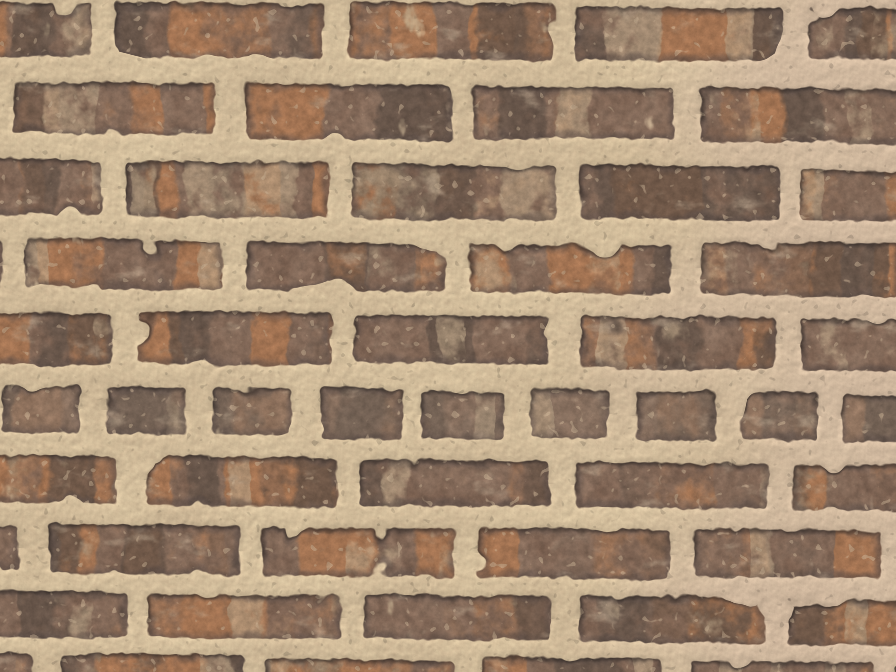
Reproduce this texture procedurally as a WebGL 2 fragment shader.

```glsl
#version 300 es
precision highp float;
// Weathered brick wall: stretcher courses plus one course of short headers, in sandy mortar.
// Courses come from a slightly tapering grid; each brick is a ragged rounded box with
// hashed fire-mark bands, and gradient noise supplies grit, stains and chipped edges.
uniform vec2 u_resolution;
out vec4 fragColor;

vec2 hash2(vec2 p) {
  vec3 q = fract(p.xyx * vec3(0.1031, 0.1030, 0.0973));
  q += dot(q, q.yzx + 33.33);
  return fract((q.xx + q.yz) * q.zy);
}

float corner(vec2 cell, vec2 offset) {
  return dot(hash2(cell) * 2.0 - 1.0, offset);
}

// Gradient noise, roughly -1 to 1
float noise(vec2 p) {
  vec2 i = floor(p), f = p - i;
  vec2 u = f * f * f * (f * (f * 6.0 - 15.0) + 10.0);
  vec2 e = vec2(1.0, 0.0);
  float low = mix(corner(i, f), corner(i + e, f - e), u.x);
  float high = mix(corner(i + e.yx, f - e.yx), corner(i + 1.0, f - 1.0), u.x);
  return 1.5 * mix(low, high, u.y);
}

float fbm(vec2 p) {
  float sum = 0.0, weight = 0.55;
  for (int i = 0; i < 4; i++) {
    sum += weight * noise(p);
    p = mat2(1.6, 1.2, -1.2, 1.6) * p + 17.3;
    weight *= 0.55;
  }
  return sum;
}

// Plateaus of random value with soft steps between them
float bands(float x, float seed) {
  float i = floor(x);
  return mix(hash2(vec2(i, seed)).x, hash2(vec2(i + 1.0, seed)).x,
             smoothstep(0.35, 0.65, x - i));
}

float roundedBox(vec2 p, vec2 halfSize, float radius) {
  vec2 d = abs(p) - halfSize + radius;
  return length(max(d, 0.0)) + min(max(d.x, d.y), 0.0) - radius;
}

vec3 mortarColor(vec2 p) {
  float relief = fbm(p * 55.0) - fbm((p - vec2(0.002, 0.004)) * 55.0);
  float stain = 0.56 + 0.45 * fbm(p * 6.0) + 0.3 * noise(p * 130.0);
  vec3 color = mix(vec3(0.76, 0.67, 0.55), vec3(0.86, 0.78, 0.64), clamp(stain, 0.0, 1.0));
  color = mix(color, vec3(0.81, 0.71, 0.63), 0.6 * smoothstep(0.8, 1.3, p.x + 0.2 * noise(p * 5.0)));
  float pits = smoothstep(0.42, 0.7, noise(p * 95.0 + 9.0));
  return color * (1.0 + 0.13 * relief - 0.13 * pits);
}

vec3 brickColor(vec2 p, vec2 q, vec2 id, float edge) {
  vec2 tone = hash2(id + 31.0);
  float seed = id.x * 7.0 + id.y * 23.0 + 100.0;
  float x = q.x * (15.0 + 9.0 * tone.y) + 20.0 + 0.25 * fbm(p * 18.0);
  float band = bands(x, seed);
  float blotch = fbm(p * 24.0 + tone * 8.0);
  float header = 1.0 - step(0.5, abs(id.y - 5.0));

  // Fired clay: brown body, warm orange bands, charred and ashen patches
  vec3 color = mix(vec3(0.45, 0.35, 0.29), vec3(0.57, 0.47, 0.40), 0.5 + 0.7 * blotch);
  float warm = smoothstep(0.45, 0.8, band + 0.5 * (tone.x - 0.4) + 0.35 * blotch);
  color = mix(color, vec3(0.66, 0.46, 0.32), warm * (0.85 - 0.6 * header));
  float char0 = smoothstep(0.6, 0.9, bands(x * 0.8 + 5.0, seed + 3.0) + 0.4 * blotch);
  color = mix(color, vec3(0.37, 0.31, 0.27), 0.75 * char0);
  float ash = smoothstep(0.78, 0.95, bands(x * 1.2 + 9.0, seed + 6.0) + 0.3 * blotch);
  color = mix(color, vec3(0.70, 0.61, 0.50), 0.65 * ash);
  color = mix(color, vec3(0.60, 0.53, 0.46), 0.25 * header);

  // Scorched rim, lime bloom, flecks and grit
  float rim = smoothstep(-0.014, 0.0, edge + 0.008 * noise(p * 30.0));
  color = mix(color, vec3(0.34, 0.29, 0.27), 0.55 * rim);
  float bloom = smoothstep(0.15, 0.6, fbm(p * vec2(16.0, 28.0) + 40.0));
  color = mix(color, vec3(0.71, 0.63, 0.54), 0.55 * bloom);
  float fleck = smoothstep(0.42, 0.62, noise(p * 85.0 + 5.0));
  color = mix(color, vec3(0.76, 0.67, 0.56), 0.5 * fleck);
  return color * (1.0 + 0.22 * fbm(p * 75.0));
}

void main() {
  vec2 p = gl_FragCoord.xy / u_resolution.y;
  p.y = 1.0 - p.y;
  float pixel = 1.0 / u_resolution.y;

  // Courses lean slightly and grow narrower down the wall
  vec2 w = p + 0.003 * vec2(noise(p * 7.0), noise(p * 7.0 + 50.0));
  w.y -= 0.009 * (p.x - 0.67);
  float course = round((0.1215 - sqrt(max(0.01476 - 0.00624 * (w.y - 0.047), 0.0))) / 0.00312);
  float courseY = 0.047 + 0.1215 * course - 0.00156 * course * course;
  bool headers = course == 5.0;
  float pitch = headers ? 0.157 : 0.344 - 0.0035 * course;
  float start = mod(course, 2.0) < 0.5 ? 0.153 + 0.007 * course : -0.005 + 0.008 * course;
  if (headers) start = -0.0147;

  // One brick, varied in size and position
  float column = floor((w.x - start) / pitch);
  vec2 id = vec2(column + 8.0, course);
  vec2 vary = hash2(id + 3.0) - 0.5;
  vec2 q = w - vec2(start + (column + 0.5) * pitch, courseY) - vary * vec2(0.008, 0.005);
  vec2 halfSize = vec2(0.5 * pitch - 0.019, 0.0405 - 0.0008 * course) + vary.yx * vec2(0.007, 0.004);
  float edge = roundedBox(q, halfSize, 0.006);
  edge += 0.0035 * noise(p * 32.0) + 0.0025 * noise(p * 90.0);
  edge += 0.022 * smoothstep(0.3, 0.8, noise(p * 15.0 + 70.0));

  // Mortar stands proud: it shades the brick along the upper and left edges
  vec3 brick = brickColor(p, q, id, edge);
  float lip = smoothstep(-0.008, 0.0, edge) * smoothstep(0.0, -0.02, q.y + 0.15 * q.x);
  brick *= 1.0 - 0.3 * lip;
  vec3 mortar = mortarColor(p);
  mortar *= 1.0 + 0.06 * smoothstep(0.012, 0.0, edge) * sign(q.y);
  float soft = max(pixel, 0.0016);
  float cover = smoothstep(soft, -soft, edge);
  float smear = smoothstep(0.38, 0.65, fbm(p * vec2(22.0, 13.0) + 90.0));
  fragColor = vec4(mix(mortar, brick, cover * (1.0 - 0.7 * smear)), 1.0);
}
```
